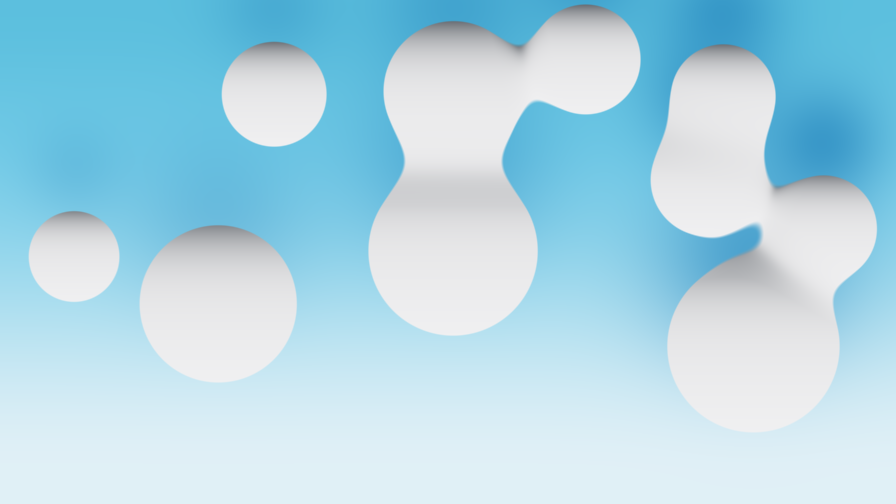
A WebGL 1 fragment shader for this background:

```glsl
precision highp float;
// Soft white metaballs floating before a sky-blue gradient with blurred shadows.

uniform vec2 u_resolution;

#define BALL_COUNT 10
#define DEPTH_STEPS 14
#define MAX_DEPTH 0.2
#define SHADOW_LIFT 0.17
#define SHADOW_SPREAD 1.2
#define PALE_BLUE vec3(0.88, 0.94, 0.965)
#define MID_BLUE vec3(0.46, 0.80, 0.91)
#define TOP_BLUE vec3(0.36, 0.75, 0.87)
#define SHADOW_BLUE vec3(0.14, 0.52, 0.74)
#define WHITE_CLAY vec3(0.94, 0.94, 0.945)

// Ball as centre (xy), radius (z) and blend width with earlier balls (w),
// in units of the canvas height.
vec4 ball(int i) {
  if (i == 0) return vec4(0.544, 0.813, 0.104, 0.05);
  if (i == 1) return vec4(0.147, 0.491, 0.090, 0.05);
  if (i == 2) return vec4(0.433, 0.397, 0.156, 0.06);
  if (i == 3) return vec4(0.900, 0.819, 0.139, 0.05);
  if (i == 4) return vec4(0.899, 0.502, 0.168, 0.13);
  if (i == 5) return vec4(1.162, 0.882, 0.109, 0.09);
  if (i == 6) return vec4(1.435, 0.808, 0.104, 0.05);
  if (i == 7) return vec4(1.403, 0.643, 0.112, 0.09);
  if (i == 8) return vec4(1.634, 0.546, 0.106, 0.09);
  return vec4(1.495, 0.313, 0.171, 0.09);
}

float smoothMin(float a, float b, float k) {
  float h = max(k - abs(a - b), 0.0) / k;
  return min(a, b) - 0.25 * k * h * h;
}

// Signed distance to the blended balls, all centred on the plane z = 0.
float clayDistance(vec3 p) {
  float d = 10.0;
  for (int i = 0; i < BALL_COUNT; i++) {
    vec4 b = ball(i);
    d = smoothMin(d, length(p - vec3(b.xy, 0.0)) - b.z, b.w);
  }
  return d;
}

// The field grows with z, so bisection finds the front surface.
float surfaceDepth(vec2 p) {
  float near = 0.0;
  float far = MAX_DEPTH;
  for (int i = 0; i < DEPTH_STEPS; i++) {
    float z = 0.5 * (near + far);
    if (clayDistance(vec3(p, z)) < 0.0) near = z;
    else far = z;
  }
  return near;
}

vec3 surfaceNormal(vec3 p) {
  vec2 e = vec2(0.002, 0.0);
  return normalize(vec3(
    clayDistance(p + e.xyy) - clayDistance(p - e.xyy),
    clayDistance(p + e.yxy) - clayDistance(p - e.yxy),
    clayDistance(p + e.yyx) - clayDistance(p - e.yyx)));
}

// Light comes from below: upward faces fall into shade.
vec3 clayColor(vec2 p) {
  vec3 n = surfaceNormal(vec3(p, surfaceDepth(p)));
  float up = 0.5 + 0.5 * n.y;
  float rim = pow(up, 6.0) * mix(0.22, 0.46, p.y);
  return WHITE_CLAY - 0.06 * up - rim * vec3(1.04, 1.0, 0.96);
}

// Vertical gradient, darkened by a soft shadow above each ball.
vec3 backdropColor(vec2 p) {
  vec3 sky = mix(PALE_BLUE, MID_BLUE, smoothstep(0.05, 0.75, p.y));
  sky = mix(sky, TOP_BLUE, smoothstep(0.6, 1.0, p.y));
  float light = 1.0;
  for (int i = 0; i < BALL_COUNT; i++) {
    vec4 b = ball(i);
    vec2 q = (p - b.xy - vec2(0.0, SHADOW_LIFT)) / b.z;
    float strength = 0.15 + 0.33 * b.x;
    light *= 1.0 - strength * exp(-dot(q, q) / SHADOW_SPREAD);
  }
  return mix(SHADOW_BLUE, sky, light);
}

void main() {
  float pixel = 1.0 / u_resolution.y;
  vec2 p = gl_FragCoord.xy * pixel;
  // Keep the composition centred at other aspect ratios.
  p.x += 0.5 * (16.0 / 9.0 - u_resolution.x * pixel);

  vec3 color = backdropColor(p);
  float d = clayDistance(vec3(p, 0.0));
  if (d < pixel) {
    float cover = 1.0 - smoothstep(-pixel, pixel, d);
    color = mix(color, clayColor(p), cover);
  }
  gl_FragColor = vec4(color, 1.0);
}
```
